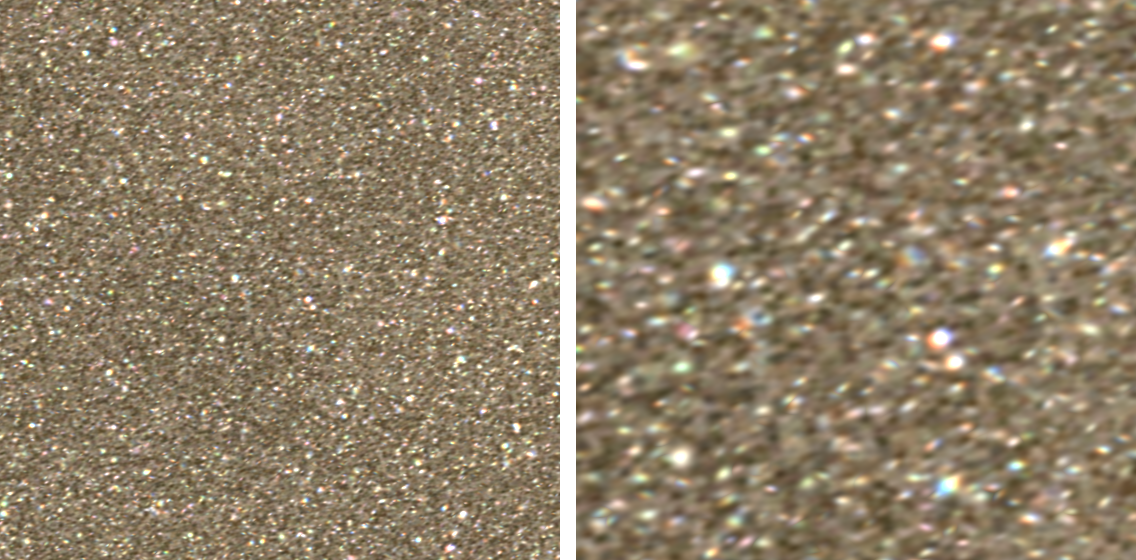
Left: the whole. Right: its middle third, enlarged.
A WebGL 2 fragment shader for this texture:

```glsl
#version 300 es
precision highp float;

uniform vec2 u_resolution;
out vec4 fragColor;

#define BASE_COLOR vec3(0.492, 0.432, 0.338)
#define GRAIN_SCALE vec2(125.0, 195.0)
#define GRAIN_CONTRAST 0.40
#define CHROMA_CONTRAST 0.07
#define TILT 0.22
#define TILT_SPREAD 0.9
#define FLAKE_CELLS 86.0
#define SPARK_CELLS 52.0
#define GLINT_CELLS 35.0

// Three random values per lattice point, without sine
vec3 hash3(vec2 p) {
    vec3 q = fract(p.xyx * vec3(0.1031, 0.1030, 0.0973));
    q += dot(q, q.yxz + 33.33);
    return fract((q.xxy + q.yzz) * q.zyx);
}

mat2 rotation(float angle) {
    float c = cos(angle), s = sin(angle);
    return mat2(c, -s, s, c);
}

// Smooth value noise, one independent field per channel
vec3 noise3(vec2 p) {
    vec2 cell = floor(p), f = fract(p);
    f = f * f * (3.0 - 2.0 * f);
    vec3 low = mix(hash3(cell), hash3(cell + vec2(1, 0)), f.x);
    vec3 high = mix(hash3(cell + vec2(0, 1)), hash3(cell + 1.0), f.x);
    return mix(low, high, f.y);
}

// Scattered soft ellipses; radius and fringe are in cell units,
// a higher rarity leaves fewer bright ones
vec3 glitter(vec2 p, vec2 radius, float rarity, float fringe, float tintRange, float seed) {
    vec2 home = floor(p);
    vec3 light = vec3(0.0);
    for (int y = -1; y <= 1; y++) {
        for (int x = -1; x <= 1; x++) {
            vec2 cell = home + vec2(x, y);
            vec3 place = hash3(cell + seed);
            vec3 look = hash3(cell + seed + 71.0);
            vec3 tint = 1.0 + tintRange * (hash3(cell + seed + 143.0) - 0.5);

            mat2 turn = rotation(TILT + TILT_SPREAD * (place.z - 0.5));
            vec2 size = radius * mix(0.75, 1.2, look.y);
            vec2 toCenter = p - cell - place.xy;
            vec2 split = fringe * (look.z - 0.5) * vec2(1.0, 0.5);

            // Red and blue slide apart to give a coloured rim
            vec2 r = turn * (toCenter - split) / size;
            vec2 g = turn * toCenter / size;
            vec2 b = turn * (toCenter + split) / size;
            vec3 profile = exp(-vec3(dot(r, r), dot(g, g), dot(b, b)));
            light = max(light, pow(look.x, rarity) * tint * profile);
        }
    }
    return light;
}

void main() {
    vec2 uv = gl_FragCoord.xy / min(u_resolution.x, u_resolution.y);

    // Fine tilted grain in two octaves
    vec2 grainPos = rotation(TILT) * uv * GRAIN_SCALE;
    vec3 coarse = noise3(grainPos + 40.0);
    vec3 fine = noise3(rotation(0.5) * grainPos * 1.35 + 300.0);
    float grain = 0.65 * coarse.x + 0.35 * fine.x - 0.5;
    vec3 chroma = vec3(coarse.y, 0.5, coarse.z) - 0.5;

    // Broad uneven lighting, warmer and lighter to the right
    float shade = 0.95 + 0.10 * noise3(uv * 2.6 + 9.0).x + 0.07 * (uv.x - 0.5);
    vec3 color = BASE_COLOR * shade + GRAIN_CONTRAST * grain + CHROMA_CONTRAST * chroma;

    // Dim flakes, brighter sparks, rare white glints
    color += 0.50 * glitter(uv * FLAKE_CELLS, vec2(0.40, 0.22), 2.6, 0.20, 0.40, 11.0);
    color += 0.62 * glitter(uv * SPARK_CELLS, vec2(0.25, 0.15), 3.5, 0.14, 0.50, 227.0);
    color += 1.05 * glitter(uv * GLINT_CELLS, vec2(0.20, 0.165), 8.0, 0.16, 0.55, 419.0);

    fragColor = vec4(clamp(color, 0.0, 1.0), 1.0);
}
```
